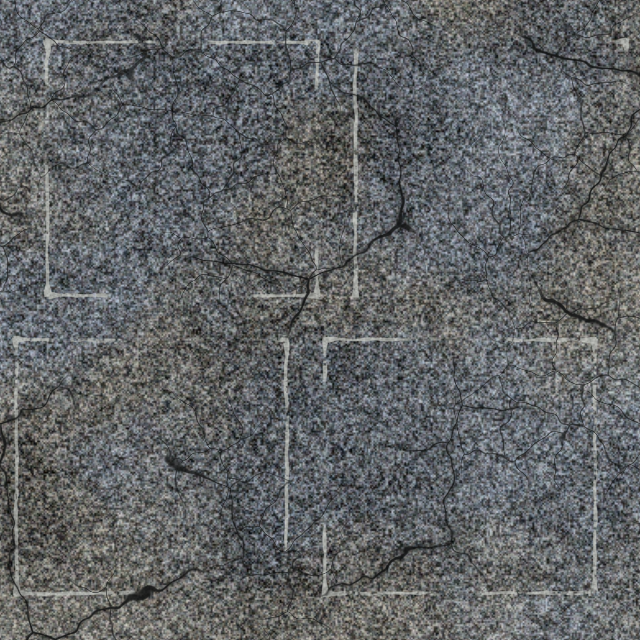
Give the GLSL for this texture, as a WebGL 1 fragment shader.

```glsl
precision highp float;
// Cracked dark concrete with two staggered rows of worn, white painted bay outlines.

uniform vec2 u_resolution;

// Bay layout, in canvas units
const vec2 FIRST_CENTER = vec2(0.2365, 0.271);
const vec2 PITCH = vec2(0.482, 0.465);
const vec2 BAY_HALF = vec2(0.211, 0.198);
const float ROW_SHIFT = 0.048;
const float LINE_HALF = 0.0026;
const float CORNER_SWELL = 0.0035;

// Worn-away span of each side: bottom, right, top, left
const vec4 GAP_START_BL = vec4(0.47, -1.0, 0.37, 0.91);
const vec4 GAP_END_BL   = vec4(2.00, 0.17, 0.96, 0.96);
const vec4 GAP_START_BR = vec4(0.41, 2.0, 0.31, 0.26);
const vec4 GAP_END_BR   = vec4(0.59, 3.0, 0.67, 0.84);
const vec4 GAP_START_TL = vec4(0.23, 0.19, 0.40, 0.51);
const vec4 GAP_END_TL   = vec4(0.76, 0.81, 0.60, 0.84);
const vec4 GAP_START_TR = vec4(-1.0, -1.0, -1.0, 0.97);
const vec4 GAP_END_TR   = vec4(2.0, 0.96, 0.97, 2.0);
const float RESIDUE = 0.10;

// Surface
const float BASE_LEVEL = 0.385;
const vec3 WARM_TINT = vec3(1.02, 1.01, 0.965);
const vec3 COOL_TINT = vec3(0.95, 1.0, 1.06);
const vec3 PAINT = vec3(0.70, 0.71, 0.69);
const vec3 CRACK = vec3(0.07, 0.075, 0.075);
const float CRACK_CELLS = 3.6;
const float HAIRLINE_CELLS = 11.0;

float hash(vec2 p) {
  vec3 a = fract(vec3(p.xyx) * 0.1031);
  a += dot(a, a.yzx + 33.33);
  return fract((a.x + a.y) * a.z);
}

vec2 hash2(vec2 p) { return vec2(hash(p), hash(p + 57.3)); }

float noise(vec2 p) {
  vec2 i = floor(p), f = fract(p);
  f = f * f * (3.0 - 2.0 * f);
  return mix(mix(hash(i), hash(i + vec2(1, 0)), f.x),
             mix(hash(i + vec2(0, 1)), hash(i + vec2(1, 1)), f.x), f.y);
}

float fbm(vec2 p) {
  float sum = 0.0, gain = 0.533;
  for (int i = 0; i < 4; i++) {
    sum += gain * noise(p);
    p = p * 2.03 + 17.1;
    gain *= 0.5;
  }
  return sum;
}

// Distance to the nearest border between cellular-noise cells
float cellBorder(vec2 p) {
  vec2 i = floor(p), f = fract(p), nearest = vec2(0.0);
  float best = 8.0, border = 8.0;
  for (int y = -1; y <= 1; y++) for (int x = -1; x <= 1; x++) {
    vec2 g = vec2(x, y), r = g + hash2(i + g) - f;
    if (dot(r, r) < best) { best = dot(r, r); nearest = r; }
  }
  for (int y = -2; y <= 2; y++) for (int x = -2; x <= 2; x++) {
    vec2 g = vec2(x, y), r = g + hash2(i + g) - f, d = r - nearest;
    if (dot(d, d) > 0.0001) border = min(border, dot(0.5 * (r + nearest), normalize(d)));
  }
  return border;
}

// Painted outlines: one staggered cell per bay, each side with its own gap
float bayPaint(vec2 uv, float aa) {
  float row = step(FIRST_CENTER.y + 0.5 * PITCH.y, uv.y);
  float shift = row * ROW_SHIFT;
  float column = step(FIRST_CENTER.x + 0.5 * PITCH.x, uv.x - shift);
  vec2 q = uv - FIRST_CENTER - vec2(column, row) * PITCH - vec2(shift, 0.0);
  q += 0.003 * (vec2(noise(uv * 38.0), noise(uv * 38.0 + 9.0)) - 0.5);

  vec4 side = abs(vec4(q.y + BAY_HALF.y, q.x - BAY_HALF.x, q.y - BAY_HALF.y, q.x + BAY_HALF.x));
  vec4 along = (q / (2.0 * BAY_HALF) + 0.5).xyxy;
  vec4 lower = mix(GAP_START_BL, GAP_START_BR, column), upper = mix(GAP_START_TL, GAP_START_TR, column);
  vec4 gapStart = mix(lower, upper, row);
  vec4 gapEnd = mix(mix(GAP_END_BL, GAP_END_BR, column), mix(GAP_END_TL, GAP_END_TR, column), row);
  vec4 gap = smoothstep(gapStart - 0.02, gapStart + 0.02, along)
           * (1.0 - smoothstep(gapEnd - 0.02, gapEnd + 0.02, along));

  vec2 corner = abs(q) - BAY_HALF;
  float width = LINE_HALF * (0.6 + 0.8 * noise(uv * 75.0)) + CORNER_SWELL * exp(-dot(corner, corner) / 0.00015);
  vec4 inside = 1.0 - smoothstep(0.504, 0.512, abs(along - 0.5));
  vec4 paint = (1.0 - smoothstep(width - aa, width + aa, side)) * inside * mix(vec4(1.0), vec4(RESIDUE), gap);
  float wear = 0.6 * noise(uv * 55.0 + 3.0) + 0.4 * noise(uv * 230.0);
  return max(max(paint.x, paint.y), max(paint.z, paint.w)) * smoothstep(0.15, 0.42, wear);
}

void main() {
  vec2 uv = gl_FragCoord.xy / u_resolution;
  float aa = 0.8 / min(u_resolution.x, u_resolution.y);

  // Mottled, gritty concrete with a slightly darker central panel
  float grit = 0.34 * (noise(uv * 215.0) - 0.5) + 0.34 * (noise(uv * 390.0 + 31.0) - 0.5);
  float stains = 0.24 * (fbm(uv * 5.0 + 4.0) - 0.5) + 0.13 * (noise(uv * 85.0) - 0.5);
  vec2 edge = abs(uv - vec2(0.5, 0.503)) - vec2(0.488, 0.437);
  float margin = smoothstep(-0.004, 0.006, max(edge.x, edge.y) + 0.01 * (noise(uv * 30.0) - 0.5));
  float level = BASE_LEVEL + grit + stains + 0.035 * margin;
  float cool = smoothstep(0.35, 0.65, fbm(uv * 4.0 + 21.0) + 0.12 * (uv.x + uv.y - 1.0));
  vec3 color = level * mix(WARM_TINT, COOL_TINT, cool);
  color += 0.07 * (vec3(noise(uv * 240.0 + 5.0), 0.5, noise(uv * 240.0 + 71.0)) - 0.5);

  // Paint, carrying some of the grit below it
  color = mix(color, PAINT + 0.3 * grit, 0.88 * bayPaint(uv, aa));

  // Broad broken cracks and a web of hairlines
  vec2 warp = vec2(fbm(uv * 9.0), fbm(uv * 9.0 + 40.0)) - 0.5;
  vec2 jag = vec2(noise(uv * 60.0), noise(uv * 60.0 + 13.0)) - 0.5;
  vec2 p = uv + 0.07 * warp + 0.008 * jag;
  float broad = cellBorder(p * CRACK_CELLS + 2.7) / CRACK_CELLS;
  float swell = noise(uv * 13.0 + 8.0);
  float broadWidth = 0.0006 + 0.0032 * swell * swell * swell;
  float broadMask = smoothstep(0.38, 0.56, noise(uv * 5.5 + 11.0));
  float hair = cellBorder((p + 0.02 * warp) * HAIRLINE_CELLS + 6.1) / HAIRLINE_CELLS;
  float hairMask = smoothstep(0.5, 0.72, noise(uv * 6.5 + 27.0));
  float crack = 0.85 * broadMask * (1.0 - smoothstep(broadWidth - aa, broadWidth + 1.5 * aa, broad));
  crack = max(crack, 0.6 * hairMask * (1.0 - smoothstep(0.0, 0.0007 + aa, hair)));
  color *= 1.0 - 0.22 * broadMask * exp(-broad * 130.0);
  color = mix(color, CRACK, crack);

  gl_FragColor = vec4(clamp(color, 0.0, 1.0), 1.0);
}
```
